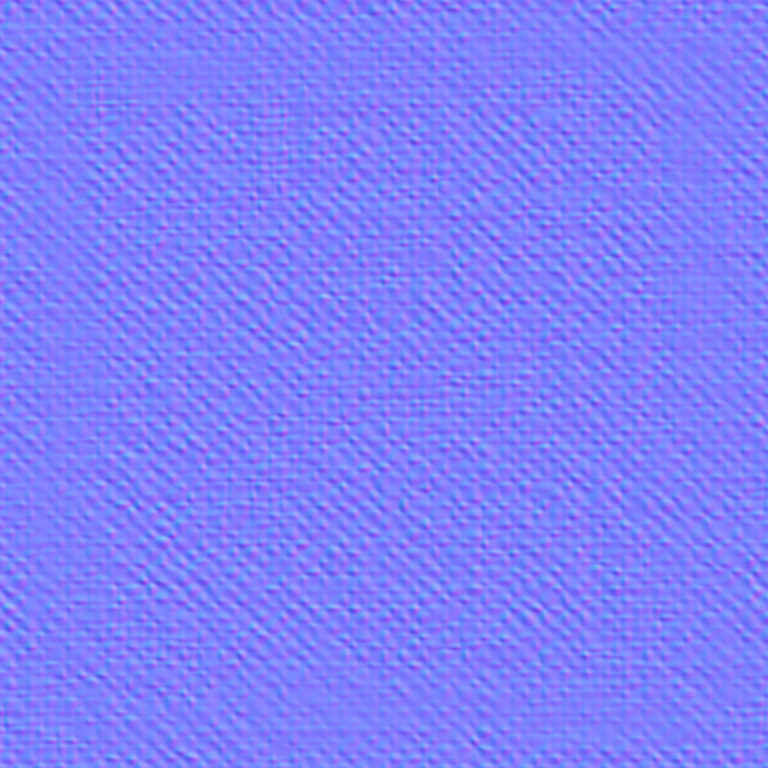
Give the GLSL for this texture map, as a Shadertoy shader.

```glsl
// Tangent-space normal map of a plain-woven cloth.
// A height field of crossing threads, loosened by gradient noise, is
// differentiated numerically and its slopes are encoded as colour.

const vec2 THREADS = vec2(76.0, 82.0);   // columns and rows across the canvas
const float PI = 3.14159265;

vec2 hashGradient(vec2 cell) {
    vec3 q = fract(cell.xyx * vec3(0.1031, 0.1030, 0.0973));
    q += dot(q, q.yzx + 33.33);
    float angle = 2.0 * PI * fract((q.x + q.y) * q.z);
    return vec2(cos(angle), sin(angle));
}

// Gradient noise, roughly -0.7 to 0.7
float gradientNoise(vec2 p) {
    vec2 i = floor(p), f = p - i;
    vec2 w = f * f * f * (f * (f * 6.0 - 15.0) + 10.0);
    float a = dot(hashGradient(i), f);
    float b = dot(hashGradient(i + vec2(1, 0)), f - vec2(1, 0));
    float c = dot(hashGradient(i + vec2(0, 1)), f - vec2(0, 1));
    float d = dot(hashGradient(i + vec2(1, 1)), f - vec2(1, 1));
    return mix(mix(a, b, w.x), mix(c, d, w.x), w.y);
}

// Worn band running just inside the border: 0 is crisp, 1 is flattened
float wornBand(vec2 uv) {
    vec2 edge = min(uv, 1.0 - uv);
    float inset = min(edge.x, edge.y) + 0.06 * gradientNoise(uv * 6.0 + 40.0);
    float offset = (inset - 0.075) / 0.05;
    float patches = 0.75 + 0.8 * gradientNoise(uv * 5.0 + 71.0);
    return clamp(exp(-offset * offset) * patches, 0.0, 1.0);
}

// Each thread strays from its place by small, short bends
vec2 wander(vec2 t) {
    return t + 0.42 * vec2(gradientNoise(t * vec2(0.75, 0.28) + 11.0),
                           gradientNoise(t * vec2(0.28, 0.75) + 27.0));
}

// Cloth height at t, measured in threads
float clothHeight(vec2 t, float worn) {
    vec2 s = wander(t);
    float looseness = gradientNoise(t * 0.09 + 90.0);
    float uneven = 1.0 + 1.2 * gradientNoise(t * 0.45 + 53.0);

    // Alternating crossings, stronger along the falling diagonal
    float crossings = 0.62 * cos(PI * (s.x + s.y)) + 0.38 * cos(PI * (s.x - s.y));
    float weave = 0.062 * (1.0 + looseness) * uneven * crossings
                + 0.018 * (1.0 - looseness) * uneven * cos(2.0 * PI * s.y)
                + 0.016 * (1.0 - looseness) * uneven * cos(2.0 * PI * s.x);

    // Thick and thin threads, then fibre lumps of two sizes
    float slubs = 0.050 * gradientNoise(t * vec2(0.85, 0.08) + 5.0)
                + 0.040 * gradientNoise(t * vec2(0.08, 0.85) + 17.0);
    float lumps = 0.085 * gradientNoise(t * 0.8 + 33.0)
                + 0.110 * gradientNoise(t * 0.33 + 81.0);

    // Slanted creases show where the weave is flattened
    vec2 slant = vec2(t.x + t.y, 0.12 * (t.x - t.y));
    float creases = 0.045 * worn * gradientNoise(slant * 0.55 + 63.0);

    return (weave + lumps) * (1.0 - 0.55 * worn) + slubs + creases;
}

// Slope by central differences, the step softening the finest detail
vec2 clothSlope(vec2 t, float worn, float stepSize) {
    vec2 e = vec2(stepSize, 0.0);
    return vec2(clothHeight(t + e.xy, worn) - clothHeight(t - e.xy, worn),
                clothHeight(t + e.yx, worn) - clothHeight(t - e.yx, worn))
           / (2.0 * stepSize);
}

vec3 encodeNormal(vec2 slope, float strength) {
    vec3 normal = normalize(vec3(-strength * slope, 1.0));
    vec3 colour = 0.5 + 0.5 * normal;
    // Slight blue falloff on slopes turned down and left
    colour.b += 0.09 * dot(normal.xy, vec2(0.5, 0.7)) - 0.006;
    return clamp(colour, 0.0, 1.0);
}

void mainImage(out vec4 fragColor, in vec2 fragCoord) {
    vec2 uv = fragCoord / iResolution.xy;
    vec2 slope = clothSlope(uv * THREADS, wornBand(uv), 0.15);
    fragColor = vec4(encodeNormal(slope, 1.0), 1.0);
}
```
